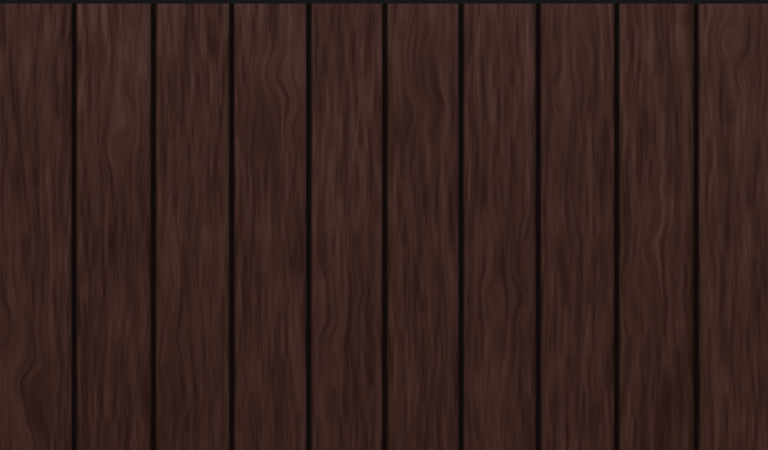
Reproduce this texture procedurally as a Shadertoy shader.

```glsl
// Dark brown vertical wood planks with wavy grain, knots and narrow black gaps.

// Layout, in canvas widths unless noted
const float FIRST_GAP = 0.0964;
const float PLANK_WIDTH = 0.1012;
const float GAP_JITTER = 0.0029;
const float GAP_HALF_WIDTH = 0.0029;
const float SHADOW_REACH = 0.0022;
const float TOP_BAR = 0.008;          // in canvas heights

// Grain
const float GRAIN_CONTRAST = 1.35;
const float DRIFT = 0.006;            // gentle bend of all the grain
const float KNOT_BEND = 0.040;        // strong bend around a knot
const vec2 KNOT_SIZE = vec2(0.036, 0.075);

// Colours
const vec3 WOOD_DARK = vec3(0.160, 0.093, 0.078);
const vec3 WOOD_LIGHT = vec3(0.285, 0.190, 0.170);
const vec3 GAP_COLOR = vec3(0.062, 0.042, 0.036);
const vec3 BAR_COLOR = vec3(0.090, 0.088, 0.094);

float hash(vec2 p) {
    return fract(sin(dot(p, vec2(127.1, 311.7))) * 43758.5453);
}

float noise(vec2 p) {
    vec2 cell = floor(p);
    vec2 f = fract(p);
    f = f * f * (3.0 - 2.0 * f);
    float low = mix(hash(cell), hash(cell + vec2(1.0, 0.0)), f.x);
    float high = mix(hash(cell + vec2(0.0, 1.0)), hash(cell + 1.0), f.x);
    return mix(low, high, f.y);
}

// Slightly uneven centre of a gap
float gapCenter(float index) {
    return FIRST_GAP + PLANK_WIDTH * index + GAP_JITTER * sin(0.8 * index);
}

// Wood tone from 0 to 1; local.x is measured from the plank's centre
float woodTone(vec2 local, float plank, float canvasHeight) {
    vec2 seed = vec2(plank * 17.3, plank * 5.7);

    // One knot per plank, alternating between low and high
    float knotY = fract(0.17 + 0.53 * plank) * canvasHeight;
    float knotX = (hash(seed) - 0.5) * 0.03;
    vec2 toKnot = (local - vec2(knotX, knotY)) / KNOT_SIZE;
    float strength = mix(0.55, 1.0, hash(seed + 3.1));
    float knot = strength * exp(-dot(toKnot, toKnot));

    // Bend the grain
    vec2 q = local;
    q.x += DRIFT * (noise(local * vec2(25.0, 12.0) + seed) - 0.5);
    q.x += KNOT_BEND * knot * (noise(local * vec2(38.0, 24.0) + seed + 9.0) - 0.5);

    // Streaks from broad to fine
    float broad = noise(q * vec2(95.0, 8.0) + seed);
    float medium = noise(q * vec2(230.0, 20.0) + seed + 21.0);
    float fine = noise(q * vec2(410.0, 45.0) + seed + 47.0);
    float rings = noise(q * vec2(200.0, 5.0) + seed + 73.0);
    float streaks = 0.28 * broad + 0.44 * medium + 0.28 * fine;
    streaks = mix(streaks, 0.45 * streaks + 0.55 * rings, min(1.0, 1.2 * knot));

    // Faint blotches and a small difference between planks
    float blotch = noise(local * vec2(22.0, 9.0) + seed + 91.0) - 0.5;
    float plankShift = 0.06 * (hash(seed + 7.7) - 0.5);
    return 0.48 + GRAIN_CONTRAST * (streaks - 0.5) + 0.10 * blotch + plankShift;
}

void mainImage(out vec4 fragColor, in vec2 fragCoord) {
    vec2 uv = fragCoord / iResolution.xy;
    vec2 p = fragCoord / iResolution.x;
    float pixel = 1.0 / iResolution.x;
    float canvasHeight = iResolution.y / iResolution.x;

    // Nearest gap and the plank beside it
    float gap = floor((p.x - FIRST_GAP) / PLANK_WIDTH + 0.5);
    float d = p.x - gapCenter(gap);
    float plank = gap + step(0.0, d);
    float plankMiddle = 0.5 * (gapCenter(plank - 1.0) + gapCenter(plank));

    // Wood, lighter toward the top
    float tone = woodTone(vec2(p.x - plankMiddle, p.y), plank, canvasHeight);
    vec3 color = mix(WOOD_DARK, WOOD_LIGHT, clamp(tone, 0.0, 1.0));
    color *= mix(vec3(0.96, 0.93, 0.91), vec3(1.14, 1.17, 1.18), uv.y * uv.y);

    // Rounded plank edges: a shadow, and a dim highlight right of each gap
    float edge = max(abs(d) - GAP_HALF_WIDTH, 0.0);
    color *= 1.0 - 0.35 * exp(-edge / SHADOW_REACH);
    float ridge = (d - 2.4 * GAP_HALF_WIDTH) / SHADOW_REACH;
    color *= 1.0 + 0.10 * exp(-ridge * ridge);

    // Gaps and the bar along the top
    float gapMask = 1.0 - smoothstep(-pixel, pixel, abs(d) - GAP_HALF_WIDTH);
    color = mix(color, GAP_COLOR, gapMask);
    float soft = 0.75 / iResolution.y;
    float barMask = smoothstep(-soft, soft, uv.y - 1.0 + TOP_BAR);
    color = mix(color, BAR_COLOR, barMask);

    fragColor = vec4(color, 1.0);
}
```
